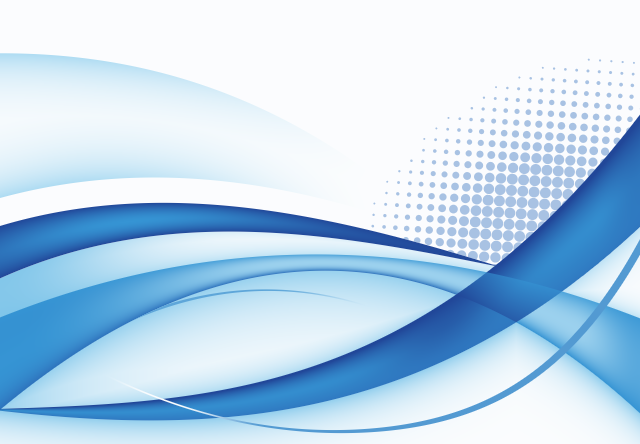
Write a Shadertoy shader that draws this background.

```glsl
#define WHITE vec3(0.985, 0.99, 0.995)
#define MIST vec3(0.68, 0.86, 0.95)
#define SKY vec3(0.47, 0.76, 0.91)
#define AZURE vec3(0.21, 0.58, 0.83)
#define COBALT vec3(0.18, 0.45, 0.74)
#define NAVY vec3(0.13, 0.28, 0.60)
#define DOT_COLOR vec3(0.66, 0.76, 0.89)
#define DOT_PITCH 0.0255
#define DOT_TILT 0.07

// Cubic through four heights at x = 0, 1/3, 2/3 and 1
float curve(float x, vec4 h) {
    float t = 3.0 * x;
    vec3 d1 = h.yzw - h.xyz;
    vec2 d2 = d1.yz - d1.xy;
    return h.x + t * (d1.x + (t - 1.0) * (d2.x / 2.0 + (t - 2.0) * (d2.y - d2.x) / 6.0));
}

// Signed distance to the zero line of f, in canvas heights
float lineDistance(float f) {
    return f / max(length(vec2(dFdx(f), dFdy(f))) * iResolution.y, 1e-4);
}

// Antialiased mask, 1 where d is positive
float cover(float d) {
    return clamp(d * iResolution.y + 0.5, 0.0, 1.0);
}

float above(float f) {
    return cover(lineDistance(f));
}

float stroke(float f, float halfWidth) {
    return cover(halfWidth - abs(lineDistance(f)));
}

float glow(float d, float rate) {
    return exp(-max(d, 0.0) * rate);
}

float bump(float x, float center, float width) {
    float s = (x - center) / width;
    return exp(-s * s);
}

// Halftone lattice whose dots shrink away from a tilted ellipse
float halftone(vec2 p) {
    float c = cos(DOT_TILT), s = sin(DOT_TILT);
    mat2 tilt = mat2(c, s, -s, c);
    vec2 cell = tilt * p / DOT_PITCH;
    vec2 center = (floor(cell) + 0.5) * DOT_PITCH * tilt;
    vec2 offset = center - vec2(1.18, 0.532);
    vec2 axes = vec2(dot(offset, vec2(0.8, 0.6)), dot(offset, vec2(-0.6, 0.8)));
    float size = 1.0 - length(axes / vec2(0.44, 0.265));
    float radius = DOT_PITCH * min(0.08 + 0.56 * size, 0.48);
    return cover(radius - length(p - center)) * step(0.0, size);
}

void mainImage(out vec4 fragColor, in vec2 fragCoord) {
    vec2 uv = fragCoord / iResolution.xy;
    float x = uv.x, y = uv.y;

    // Edges of the veil, the three ribbons and the two thin arcs
    float veilTop = curve(x, vec4(0.880, 0.800, 0.509, -0.067));
    float veilLow = curve(x, vec4(0.554, 0.594, 0.479, 0.251));
    float darkTop = curve(x, vec4(0.491, 0.539, 0.448, 0.298));
    float darkLow = curve(x, vec4(0.373, 0.478, 0.431, 0.337));
    float paleTop = curve(x, vec4(0.285, 0.412, 0.410, 0.283));
    float paleLow = curve(x, vec4(0.077, 0.352, 0.358, 0.069));
    float sweepTop = curve(x, vec4(0.079, 0.118, 0.294, 0.742));
    float sweepLow = curve(x, vec4(0.075, 0.058, 0.170, 0.489));
    float s = (x - 0.527) / 0.473, right = max(s, 0.0);
    float outerArc = 0.028 + 0.217 * s * s + 0.199 * right * right * right * right;
    float innerArc = 0.3465 - 1.458 * (x - 0.417) * (x - 0.417);

    // Veil with glowing rims
    vec3 col = WHITE;
    float veil = above(veilTop - y) * above(y - veilLow) * (1.0 - smoothstep(0.08, 0.6, x));
    col = mix(col, MIST, veil * max(glow(veilTop - y, 17.0), glow(y - veilLow, 15.0)));

    // Halftone above the dark ribbon
    float dots = halftone(fragCoord / iResolution.y);
    col = mix(col, DOT_COLOR, dots * above(y - darkTop));

    // Pale field between the ribbons
    float rightSide = smoothstep(0.72, 0.82, x);
    float rim = max(0.75 * glow(y - paleTop, 40.0),
                    mix(0.4 * glow(darkLow - y, 60.0), 0.8 * glow(sweepLow - y, 22.0), rightSide));
    vec3 field = mix(mix(WHITE, MIST, rim), SKY, 0.9 * bump(x, 0.0, 0.21));
    col = mix(col, field, max(above(darkLow - y), above(sweepLow - y)));

    // Lens under the pale ribbon
    float lensGlow = max(max(glow(paleLow - y, 11.0), 0.75 * glow(y - sweepTop, 24.0)), glow(x, 6.0));
    vec3 lens = mix(WHITE, mix(SKY, MIST, 0.6), lensGlow);
    float underPale = above(paleLow - y);
    col = mix(col, lens, underPale);

    // Floor under the sweep
    vec3 ground = mix(WHITE, mix(SKY, MIST, 0.5), glow(min(paleLow, sweepLow) - y, 21.0));
    col = mix(col, ground, underPale * above(sweepLow - y));

    // Pale ribbon
    float t = clamp((y - paleLow) / (paleTop - paleLow), 0.0, 1.0);
    float light = smoothstep(0.03, 0.45, x) * (1.0 - 0.65 * smoothstep(0.9, 1.0, x));
    vec3 rimColor = mix(mix(COBALT, AZURE, max(rightSide, t)), SKY, 0.35 * light * t);
    vec3 pale = mix(mix(AZURE, MIST, 0.85 * light), rimColor, pow(abs(2.0 * t - 1.0), 2.2));
    float paleMask = above(paleTop - y) * above(y - paleLow);
    col = mix(col, pale, paleMask);

    // Inner arc
    float innerFade = 1.0 - smoothstep(0.42, 0.58, x);
    float inner = stroke(y - innerArc, mix(0.005, 0.0015, smoothstep(0.0, 0.5, x)));
    col = mix(col, mix(SKY, COBALT, 0.35), inner * innerFade * underPale);

    // Dark ribbon
    t = clamp((y - darkLow) / max(darkTop - darkLow, 1e-3), 0.0, 1.0);
    float core = (1.0 - pow(abs(2.0 * t - 1.0), 1.7)) * bump(x, 0.2, 0.27);
    col = mix(col, mix(NAVY, AZURE, core), above(darkTop - y) * above(y - darkLow));

    // Sweep, tinted where it crosses the pale ribbon
    float span = max(sweepTop - sweepLow, 1e-3);
    float v = clamp((y - sweepLow) / span, 0.0, 1.0);
    core = (1.0 - pow(abs(2.0 * v - 0.9), 1.7)) * (0.9 - 0.6 * bump(x, 0.7, 0.1));
    core *= 1.0 - 0.35 * smoothstep(0.93, 1.0, x);
    vec3 sweep = mix(mix(COBALT, NAVY, smoothstep(0.0, 0.6, v)), AZURE, clamp(core, 0.0, 1.0));
    float across = clamp((y - paleLow) / (paleTop - paleLow), 0.0, 1.0);
    sweep = mix(sweep, mix(NAVY, AZURE, across), 0.6 * paleMask);
    col = mix(col, sweep, above(sweepTop - y) * above(y - sweepLow));

    // Outer arc, white at its tail
    float outer = stroke(y - outerArc, mix(0.0018, 0.0085, smoothstep(0.3, 1.0, x)));
    vec3 arcColor = mix(WHITE, mix(SKY, COBALT, 0.5), smoothstep(0.27, 0.42, x));
    col = mix(col, arcColor, outer * smoothstep(0.16, 0.24, x));

    fragColor = vec4(col, 1.0);
}
```
